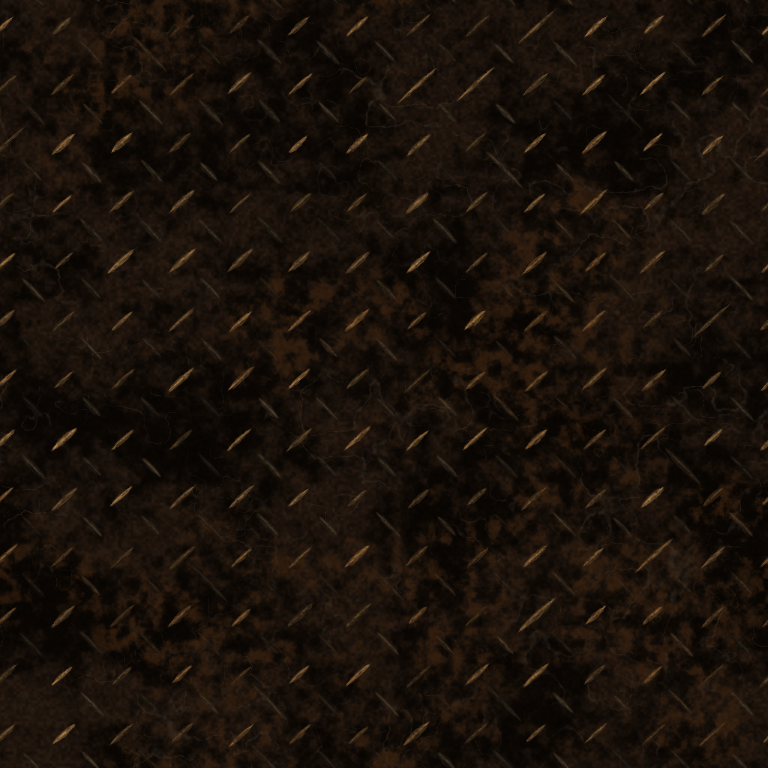
This texture is drawn by a three.js fragment shader. Its source:

```glsl
// Dark, rusted tread plate: a square lattice of tapered raised lugs, leaning
// right at one site and left at the other, worn differently at each repeat.
// Wrapping value noise adds the grime, rust blooms and fine scratch web.

#define REPEATS 13.0                      // lattice cells across and down
#define LUG_LENGTH 0.29                   // half length, in cells
#define LUG_WIDTH 0.05                    // half width at the middle, in cells
#define SCRATCH_WIDTH 0.035               // thickness of the scratch web
#define SOOT vec3(0.034, 0.020, 0.008)
#define GRIME vec3(0.125, 0.083, 0.052)
#define RUST vec3(0.25, 0.14, 0.055)
#define SCRATCH vec3(0.25, 0.205, 0.155)
#define BRASS vec3(0.45, 0.33, 0.19)
#define STEEL vec3(0.27, 0.215, 0.15)

varying vec2 vUv;

float hash(vec2 p) {
  vec3 q = fract(p.xyx * 0.1031);
  q += dot(q, q.yzx + 33.33);
  return fract((q.x + q.y) * q.z);
}

vec2 wrap(vec2 cell, float period) {
  return floor(mod(cell + 0.5, period));
}

// Value noise that repeats after a whole number of cells
float noise(vec2 p, float period) {
  vec2 i = floor(p), f = fract(p);
  f = f * f * (3.0 - 2.0 * f);
  vec2 a = wrap(i, period), b = wrap(i + 1.0, period);
  return mix(mix(hash(a), hash(vec2(b.x, a.y)), f.x),
             mix(hash(vec2(a.x, b.y)), hash(b), f.x), f.y);
}

float fbm(vec2 uv, float freq, float seed) {
  float sum = 0.0, amp = 0.5;
  for (int i = 0; i < 5; i++) {
    sum += amp * noise(uv * freq + seed, freq);
    freq *= 2.0;
    amp *= 0.55;
    seed += 17.3;
  }
  return sum / 1.06;
}

// Thin broken contour lines of a noise field
float scratches(vec2 uv, float freq, float seed) {
  float n = noise(uv * freq + seed, freq);
  float line = 1.0 - smoothstep(0.0, SCRATCH_WIDTH, abs(n - 0.5));
  return line * smoothstep(0.42, 0.72, noise(uv * freq * 0.5 + seed, freq * 0.5));
}

// One lattice of lugs: x = coverage, y = brightness across the lug
vec2 lugs(vec2 uv, vec2 site, float slant, float softness, float seed) {
  vec2 p = uv * REPEATS - site;
  vec2 id = wrap(floor(p + 0.5), REPEATS) + seed;
  p = fract(p + 0.5) - 0.5;
  p -= 0.05 * (vec2(hash(id + 3.1), hash(id + 8.7)) - 0.5);

  // Axes along and across the lug
  vec2 axis = vec2(cos(slant), sin(slant));
  vec2 q = vec2(dot(p, axis), dot(p, vec2(-axis.y, axis.x)));

  // Wear: length, strength and streaks vary between repeats
  float rnd = hash(id + 21.4);
  float len = LUG_LENGTH * (0.78 + 0.38 * rnd + 0.45 * step(0.95, rnd));
  float streak = noise(q * vec2(9.0, 48.0) + id * 7.0 + 40.0, 512.0);
  float chips = noise(q * vec2(30.0, 36.0) + id * 5.0 + 40.0, 512.0);
  float t = q.x / len;
  float halfWidth = LUG_WIDTH * (1.0 - t * t) * (0.72 + 0.5 * hash(id + 5.9));
  float edge = halfWidth - abs(q.y + 0.018 * (streak - 0.5)) - 0.022 * (chips - 0.5);
  float cover = smoothstep(-softness, softness, edge) * (1.0 - smoothstep(0.75, 1.05, abs(t)));

  float crest = exp(-pow((q.y - 0.008) / 0.022, 2.0));
  float light = (0.45 + 0.55 * hash(id + 13.2)) * (0.35 + 0.45 * streak + 0.35 * chips);
  return vec2(cover, light * (0.7 + 0.55 * crest));
}

void main() {
  vec2 uv = vUv;
  vec2 warp = vec2(fbm(uv, 24.0, 3.7), fbm(uv, 24.0, 51.2)) - 0.5;
  vec2 bent = uv + 0.035 * warp;

  // Mottled grime with fine grain
  float blotch = fbm(bent, 8.0, 9.4);
  float grit = fbm(uv, 64.0, 31.8);
  float grain = noise(uv * 256.0, 256.0);
  float dirt = 0.55 * blotch + 0.45 * grit;
  vec3 color = mix(SOOT, GRIME, smoothstep(0.36, 0.68, dirt));
  color *= 0.72 + 0.56 * grain;

  // Rust blooms
  float bloom = smoothstep(0.5, 0.72, fbm(bent, 6.0, 72.6));
  color = mix(color, RUST, 0.55 * bloom * smoothstep(0.45, 0.75, grit));

  // Scratch web, denser in worn areas
  float web = max(scratches(bent, 28.0, 5.3), 0.8 * scratches(bent, 46.0, 27.1));
  float worn = smoothstep(0.32, 0.65, fbm(uv, 5.0, 44.9));
  color = mix(color, SCRATCH, web * (0.12 + 0.38 * worn) * (0.35 + 0.65 * grain));

  // Dull left-leaning lugs, then bright right-leaning ones
  vec2 dull = lugs(uv, vec2(0.55, 0.10), -0.80, 0.025, 61.0);
  vec2 bright = lugs(uv, vec2(0.066, 0.57), 0.74, 0.014, 11.0);
  vec3 steel = mix(STEEL, RUST, 0.35 * bloom) * dull.y * 1.05;
  vec3 brass = mix(BRASS, RUST * 1.3, 0.4 * bloom) * bright.y * 1.25;
  color = mix(color, max(color, steel), dull.x * 0.85);
  color = mix(color, max(color, brass), bright.x);

  gl_FragColor = vec4(color, 1.0);
}
```
